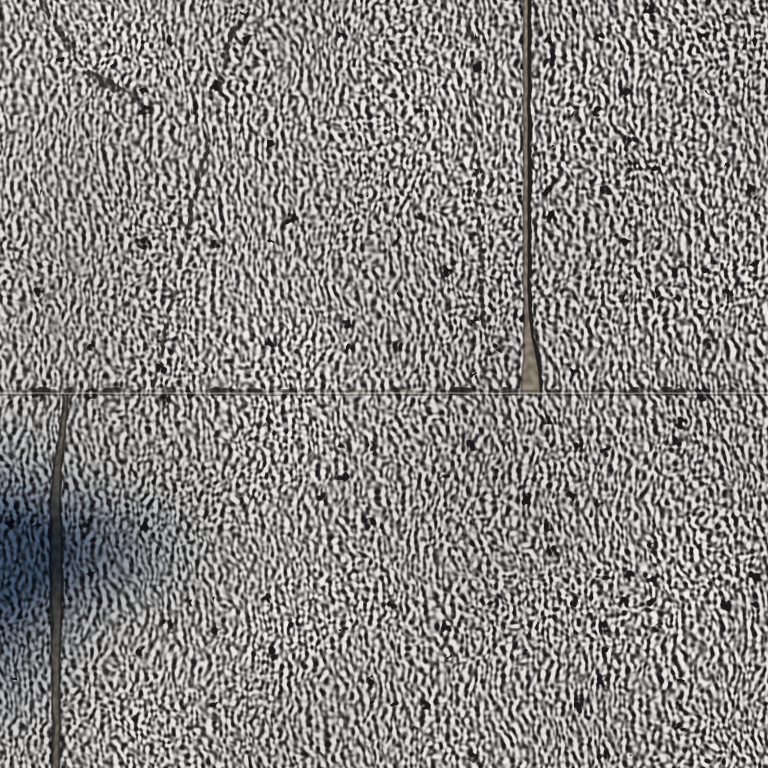
A three.js fragment shader for this texture:

```glsl
// Rough stone slabs: one level joint, a staggered upright joint in each course.
// Stretched gradient noise is embossed into fine, short upright ripples, then
// joints, broken cracks, pits and a soft blue shadow are laid over the grain.
varying vec2 vUv;

const vec2  RIPPLES    = vec2(158.0, 84.0);  // noise cells across and up
const float CRUMBS     = 150.0;              // cells of the finer breakup
const float LEAN       = 0.05;               // sideways slant of the ripples
const float EMBOSS     = 0.55;               // light offset, in cells
const float TONE_RANGE = 0.60;               // smaller gives harder contrast
const float TONE_BIAS  = 0.10;
const float SOFT       = 0.0013;             // edge softness
const float COURSE_Y   = 0.488;              // level joint
const float UPPER_X    = 0.685;              // upright joint, upper course
const float LOWER_X    = 0.073;              // upright joint, lower course
const float PIT_GRID   = 30.0;
const float PIT_CHANCE = 0.20;

const vec3 HOLLOW   = vec3(0.105, 0.10, 0.105);
const vec3 MID      = vec3(0.50, 0.49, 0.48);
const vec3 CREST    = vec3(0.91, 0.90, 0.885);
const vec3 SEDIMENT = vec3(0.50, 0.465, 0.41);
const vec3 GROOVE   = vec3(0.13, 0.12, 0.12);
const vec3 MORTAR   = vec3(0.72, 0.68, 0.63);
const vec3 SHADE    = vec3(0.36, 0.44, 0.55);

vec2 hash2(vec2 p) {
  vec3 q = fract(p.xyx * vec3(0.1031, 0.1030, 0.0973));
  q += dot(q, q.yzx + 33.33);
  return fract((q.xx + q.yz) * q.zy);
}

float cornerSlope(vec2 cell, vec2 offset) {
  return dot(normalize(hash2(cell) - 0.5 + 0.0001), offset);
}

// Gradient noise, about -0.7 to 0.7
float noise(vec2 p) {
  vec2 i = floor(p), f = fract(p), e = vec2(1.0, 0.0);
  vec2 u = f * f * f * (f * (f * 6.0 - 15.0) + 10.0);
  return mix(mix(cornerSlope(i, f), cornerSlope(i + e, f - e), u.x),
             mix(cornerSlope(i + e.yx, f - e.yx), cornerSlope(i + 1.0, f - 1.0), u.x), u.y);
}

// Soft band of half width w around d = 0
float band(float d, float w) {
  return 1.0 - smoothstep(w - SOFT, w + SOFT, abs(d));
}

float embossed(vec2 p, float tilt) {
  return noise(p) - noise(p + vec2(EMBOSS, tilt));
}

float grain(vec2 p) {
  vec2 q = p + 0.004 * vec2(noise(p * 41.0 + 90.0), noise(p * 37.0 + 150.0));
  q.x += LEAN * p.y + 0.012 * noise(p * 8.0 + 40.0);
  float ripples = embossed(q * RIPPLES + 300.0, mix(0.0, 0.16, p.x));
  float crumbs = embossed(mat2(0.8, 0.6, -0.6, 0.8) * q * CRUMBS + 500.0, -0.35);
  float rough = smoothstep(-0.3, 0.5, noise(p * 7.0 + 70.0));
  return ripples + mix(0.35, 0.7, rough) * crumbs;
}

// Broken line at signed distance d
float crack(float d, vec2 p, float w) {
  d += 0.006 * noise(p * 38.0 + 20.0) + 0.003 * noise(p * 110.0);
  return band(d, w) * smoothstep(-0.2, 0.12, noise(p * 33.0 + 60.0));
}

float pits(vec2 p) {
  vec2 g = p * PIT_GRID, cell = floor(g), seed = hash2(cell + 17.0);
  vec2 d = fract(g) - mix(vec2(0.35), vec2(0.65), hash2(cell + 71.0));
  d += 0.3 * vec2(noise(g * 3.5), noise(g * 3.5 + 30.0));
  float radius = mix(0.1, 0.27, seed.y);
  float present = step(seed.x, PIT_CHANCE * mix(0.4, 1.4, p.x));
  return present * (1.0 - smoothstep(radius * 0.3, radius, length(d)));
}

void main() {
  vec2 p = vUv;
  float upper = smoothstep(COURSE_Y - SOFT, COURSE_Y + SOFT, p.y), lower = 1.0 - upper;
  float wobble = noise(p * vec2(9.0, 40.0) + 12.0) + 0.6 * noise(p * 120.0);

  // Cracks and pits sink the grain before it is coloured
  float arc = 0.55 * (p.y - 0.87 - 7.0 * (p.x - 0.19) * (p.x - 0.19));
  float wear = crack(arc, p, 0.0035) * step(p.x, 0.19) * step(0.86, p.y);
  float bend = p.x - 0.2 - 0.22 * (p.y - 0.5);
  wear = max(wear, upper * crack(bend, p, 0.0026));
  wear = max(wear, 0.7 * upper * crack(p.x - 0.622 - 0.045 * (0.75 - p.y), p + 3.0, 0.0022));
  float range = TONE_RANGE * mix(1.12, 0.95, p.x);
  float height = grain(p) + TONE_BIAS - 0.05 * p.x - 0.5 * wear - 0.8 * pits(p);
  float tone = smoothstep(-range, range, height);
  vec3 color = mix(mix(HOLLOW, MID, min(tone * 2.0, 1.0)), CREST, max(tone * 2.0 - 1.0, 0.0));
  color *= 1.0 + 0.08 * noise(p * 4.0 + 8.0);
  color = mix(color, SEDIMENT * 0.7, 0.4 * wear);

  // Upper upright joint: sandy gap flaring at its foot, dark ragged right lip
  float flare = 1.0 - smoothstep(0.49, 0.63, p.y);
  float gap = p.x - UPPER_X - 0.007 * flare - 0.002 * wobble;
  float gapWidth = 0.0035 + 0.009 * flare * flare;
  vec3 sand = SEDIMENT * (1.0 + 0.4 * noise(p * 110.0));
  color = mix(color, sand, upper * band(gap, gapWidth));
  color = mix(color, GROOVE, upper * band(gap - gapWidth - 0.001, 0.0026 + 0.0012 * wobble));
  color = mix(color, GROOVE, 0.5 * upper * band(gap + gapWidth, 0.0012));

  // Lower upright joint: tapered top, swollen middle
  float tip = smoothstep(0.36, 0.48, p.y), rise = (p.y - 0.26) / 0.1;
  float slot = p.x - LOWER_X - 0.012 * tip - 0.0025 * wobble;
  float slotWidth = 0.0045 + 0.003 * exp(-rise * rise) - 0.0015 * tip;
  color = mix(color, sand * 0.8, lower * band(slot, slotWidth));
  color = mix(color, GROOVE, 0.75 * lower * band(abs(slot) - slotWidth, 0.0016 + 0.001 * wobble));

  // Level joint: thin pale thread under a broken dark lip
  float level = p.y - COURSE_Y - 0.0008 * noise(vec2(p.x * 30.0, 2.0));
  float chips = smoothstep(-0.05, 0.45, noise(vec2(p.x * 31.0, 6.3)) + 0.6 * noise(p * 95.0));
  color = mix(color, GROOVE, mix(0.3, 0.9, chips) * band(level - 0.003, 0.0012 + 0.004 * chips));
  color = mix(color, MORTAR, 0.7 * band(level, 0.0009));
  color = mix(color, GROOVE, 0.6 * band(level + 0.0024, 0.0007));

  // Soft blue shadow: a tall pool at the left edge and a wedge to its right
  vec2 pool = (p - vec2(-0.02, 0.25)) / vec2(0.10, 0.15), wedge = (p - vec2(0.09, 0.285)) / vec2(0.13, 0.075);
  float shadow = exp(-dot(pool, pool)) + 0.7 * exp(-dot(wedge, wedge));
  color *= mix(vec3(1.0), SHADE, min(shadow, 1.1));
  gl_FragColor = vec4(color, 1.0);
}
```
